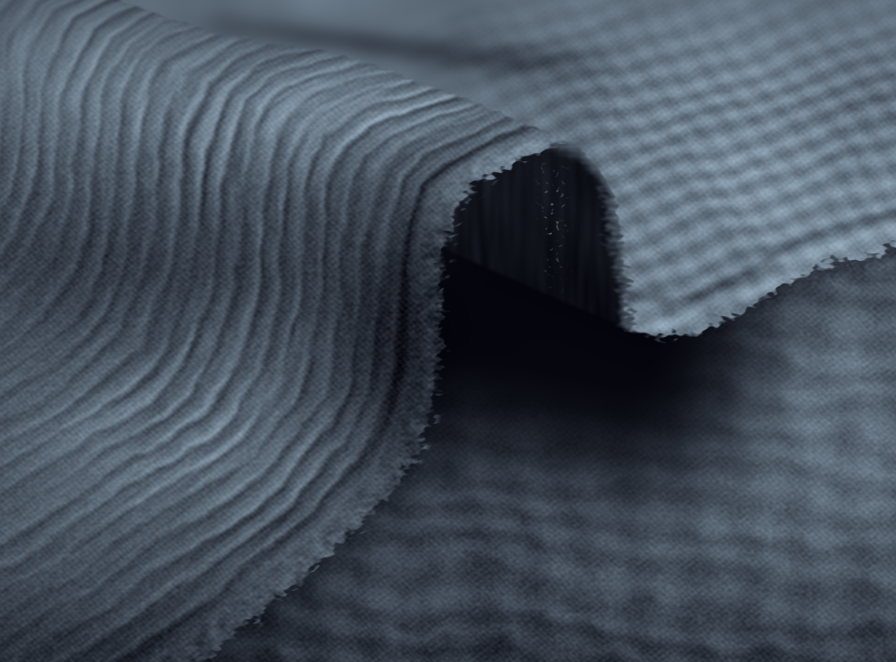
Write a WebGL 2 fragment shader that draws this texture.

```glsl
#version 300 es
precision highp float;

uniform vec2 u_resolution;
out vec4 fragColor;

vec2 hash2(vec2 p) {
  vec3 q = fract(p.xyx * vec3(0.1031, 0.103, 0.0973));
  q += dot(q, q.yzx + 33.33);
  return fract((q.xx + q.yz) * q.zy) * 2.0 - 1.0;
}

float gradientNoise(vec2 p) {
  vec2 i = floor(p), f = p - i;
  vec2 w = f * f * f * (f * (f * 6.0 - 15.0) + 10.0);
  float a = dot(hash2(i), f);
  float b = dot(hash2(i + vec2(1, 0)), f - vec2(1, 0));
  float c = dot(hash2(i + vec2(0, 1)), f - vec2(0, 1));
  float d = dot(hash2(i + 1.0), f - 1.0);
  return mix(mix(a, b, w.x), mix(c, d, w.x), w.y);
}

// Piecewise slope through knots, softened at each joint.
float curve(vec2 k[8], float t) {
  float v = k[0].y;
  for (int i = 0; i < 7; i++) {
    vec2 a = k[i], b = k[i + 1];
    vec4 ramp = clamp((t + vec4(-0.045, -0.015, 0.015, 0.045) - a.x) / (b.x - a.x), 0.0, 1.0);
    v += (b.y - a.y) * dot(ramp, vec4(0.25));
  }
  return v;
}

float hemX(float y) {
  return curve(vec2[8](vec2(-0.4, -0.25), vec2(0.01, 0.318), vec2(0.16, 0.495), vec2(0.29, 0.625),
    vec2(0.42, 0.664), vec2(0.62, 0.666), vec2(0.74, 0.71), vec2(0.82, 0.96)), y);
}

float ridgeY(float x) {
  return curve(vec2[8](vec2(0.0, 1.08), vec2(0.2, 0.99), vec2(0.35, 0.94), vec2(0.51, 0.92),
    vec2(0.654, 0.867), vec2(0.85, 0.79), vec2(0.92, 0.755), vec2(0.98, 0.58)), x);
}

float floorY(float x) {
  return curve(vec2[8](vec2(0.5, 0.7), vec2(0.68, 0.62), vec2(0.93, 0.51), vec2(1.0, 0.482),
    vec2(1.095, 0.51), vec2(1.166, 0.558), vec2(1.219, 0.592), vec2(1.4, 0.636)), x);
}

// Sideways distance from the front hem, measured along the sheared pleats.
float pleatCoord(vec2 p) {
  float s = hemX(p.y) - p.x;
  for (int i = 0; i < 5; i++) {
    float x = 0.66 + (hemX(p.y - 0.45 * s) - 0.66) * (1.0 + 1.2 * max(s, 0.0));
    s = mix(s, x - p.x, 0.5);
  }
  return s;
}

float glow(vec2 p, vec2 center, vec2 size) {
  vec2 d = (p - center) / size;
  return exp(-dot(d, d));
}

// Threads: crossed ribs broken up by grain at two scales.
float weave(vec2 p) {
  float bend = 3.0 * gradientNoise(p * 25.0);
  float ribs = sin(p.x * 560.0 + bend) * sin(p.y * 640.0 + p.x * 90.0 + bend);
  return 0.5 * ribs + 1.5 * gradientNoise(p * vec2(150.0, 190.0)) + gradientNoise(p * vec2(60.0, 90.0));
}

float backCloth(vec2 p) {
  float wobble = gradientNoise(p * 5.0) + 0.4 * gradientNoise(p * 14.0);
  float above = p.y - floorY(p.x);
  float rows = sin((p.y - 0.3 * p.x) * 180.0 + wobble * 5.0);
  float columns = sin((p.y * 0.8 + p.x) * 125.0 + wobble * 4.0);
  float light = 0.43 + 0.12 * glow(p, vec2(1.15, 0.7), vec2(0.3, 0.14)) + 0.1 * wobble;
  light -= 0.17 * glow(p, vec2(0.55, 0.935 + 0.12 * (0.55 - p.x)), vec2(0.2, 0.022));
  light -= 0.1 * glow(p, vec2(0.8, 0.91), vec2(0.12, 0.025));
  float detail = smoothstep(0.55, 1.0, p.x) * smoothstep(1.1, 0.8, p.y);
  light += detail * (0.06 * rows + 0.03 * columns);
  light += 0.09 * glow(vec2(above), vec2(0.018), vec2(0.02));
  return light - 0.1 * glow(vec2(above), vec2(0.055), vec2(0.013)) + 0.035 * detail * weave(p);
}

float floorCloth(vec2 p) {
  vec2 a = p - vec2(0.7, 0.53), b = vec2(0.24, -0.06);
  float d = length(a - b * clamp(dot(a, b) / dot(b, b), 0.0, 1.0));
  float wobble = gradientNoise(p * vec2(6.0, 9.0)) + 0.4 * gradientNoise(p * 20.0);
  float pleats = sin((p.y + 0.12 * p.x) * 115.0 + wobble * 5.0);
  float light = 0.28 + 0.15 * glow(p, vec2(1.22, 0.36), vec2(0.35, 0.22)) + 0.07 * wobble;
  light += 0.035 * pleats + 0.025 * sin((p.x + 0.15 * p.y) * 75.0 + wobble * 3.0);
  light += 0.045 * weave(p) - 0.07 * smoothstep(0.15, 0.0, p.y);
  return mix(0.025, light, smoothstep(0.04, 0.34, d));
}

float caveCloth(vec2 p) {
  float strands = gradientNoise(vec2(p.x * 75.0, p.y * 9.0));
  float specks = smoothstep(0.15, 0.6, gradientNoise(p * vec2(130.0, 160.0)));
  float light = 0.075 + 0.06 * strands - 0.03 * smoothstep(0.7, 0.55, p.y);
  return light + 0.45 * specks * glow(p, vec2(0.835, 0.675), vec2(0.018, 0.08));
}

float frontCloth(vec2 p, float s) {
  float wobble = gradientNoise(p * 4.0) + 0.5 * gradientNoise(p * 11.0) + 0.2 * gradientNoise(p * 30.0);
  float phase = s * 205.0 + 6.0 * wobble;
  float strength = 0.75 + 0.9 * gradientNoise(vec2(s * 14.0, p.y * 6.0));
  float pleats = strength * sin(phase + 0.7 * sin(phase));
  pleats += 1.1 * gradientNoise(vec2(s * 60.0, p.y * 7.0)) + 0.7 * gradientNoise(vec2(s * 110.0, p.y * 18.0));
  float light = 0.31 + 0.19 * glow(p, vec2(0.52, 0.84), vec2(0.28, 0.09));
  light += 0.13 * glow(p, vec2(0.1, 0.9), vec2(0.2, 0.12));
  light += 0.12 * glow(p, vec2(0.28, 0.33), vec2(0.26, 0.12));
  light -= 0.2 * glow(p, vec2(0.62, 0.47), vec2(0.13, 0.2));
  light -= 0.08 * glow(p, vec2(0.2, 0.6), vec2(0.3, 0.09));
  light -= 0.13 * glow(p, vec2(0.1, 0.0), vec2(0.4, 0.1));
  float depth = smoothstep(0.02, 0.06, s) * mix(0.6, 1.0, smoothstep(0.0, 0.3, p.x));
  light *= 1.0 + pleats * 0.27 * depth;

  // Raw hem: fuzzy, paler toward the top
  float hem = smoothstep(0.05, 0.015, s);
  float fuzz = gradientNoise(p * 38.0) + 0.8 * gradientNoise(p * vec2(70.0, 120.0));
  light += hem * (0.02 + 0.13 * fuzz + 0.14 * smoothstep(0.62, 0.76, p.y));
  light -= 0.07 * glow(vec2(s), vec2(0.055), vec2(0.012));
  return light + 0.042 * weave(p) * smoothstep(1.1, 0.75, p.y);
}

void main() {
  vec2 p = gl_FragCoord.xy / u_resolution.y;
  float aa = 0.005;
  float fray = 0.014 * gradientNoise(p * 45.0) + 0.016 * gradientNoise(p * vec2(80.0, 150.0));
  float s = pleatCoord(p), ridge = ridgeY(p.x) - p.y + 0.4 * fray;

  // Back cloth and the hollow below the fold
  float light = backCloth(p);
  float rim = 0.925 + 0.03 * smoothstep(0.77, 0.5, p.y) - p.x + fray;
  float hollow = smoothstep(-aa, aa, min(rim, ridge));
  float rimLight = 0.26 * smoothstep(0.03, 0.0, min(rim, ridge));
  light = mix(light, caveCloth(p) + rimLight, hollow);

  // Lower cloth, then the front fold over everything
  float under = floorY(p.x) - p.y + fray * smoothstep(0.9, 1.0, p.x);
  float contact = 1.0 - 0.45 * exp(-max(under, 0.0) * 35.0);
  light = mix(light, floorCloth(p) * contact, smoothstep(-aa, aa, under));
  light *= 1.0 - 0.5 * exp(-max(-s, 0.0) * 20.0) * smoothstep(0.62, 0.5, p.y);
  float front = min(s + fray, ridge);
  light = mix(light, frontCloth(p, s), smoothstep(-aa, aa, front));

  // Loose threads along the front hem
  float thread = smoothstep(0.22, 0.5, gradientNoise(vec2(p.x * 40.0 + p.y * 30.0, p.y * 130.0 - p.x * 60.0)));
  light += 0.2 * thread * glow(vec2(s), vec2(-0.004), vec2(0.014)) * step(0.0, ridge);

  light = max(light, 0.015);
  fragColor = vec4(light * vec3(0.87, 1.0, 1.06) + vec3(0.0, 0.0, 0.028), 1.0);
}
```
